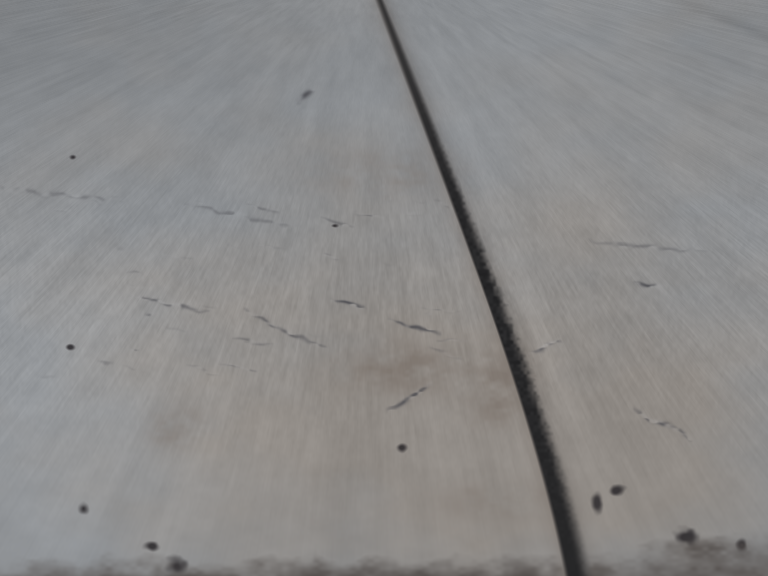
Give the GLSL for this texture, as a WebGL 2 fragment shader.

```glsl
#version 300 es
precision highp float;
uniform vec2 u_resolution;
out vec4 fragColor;

const vec3 COOL_WOOD = vec3(0.56, 0.572, 0.585);
const vec3 WARM_WOOD = vec3(0.56, 0.54, 0.52);
const vec3 STAIN = vec3(0.46, 0.42, 0.39);
const vec3 EDGE_SHADE = vec3(0.31, 0.29, 0.28);
const vec3 SCRATCH = vec3(0.28, 0.28, 0.3);
const vec3 PIT = vec3(0.17, 0.16, 0.17);
const vec3 GAP = vec3(0.145, 0.145, 0.15);
const vec2 VANISHING = vec2(0.645, 1.1);
const float GRAIN = 0.05;
const float FOCUS_HEIGHT = 0.46;
const int FINE_SCRATCHES = 44;

// Long scratches: start xy, end xy
const vec4 SCRATCHES[12] = vec4[12](
  vec4(0.321, 0.644, 0.512, 0.608), vec4(0.226, 0.488, 0.361, 0.458),
  vec4(0.576, 0.479, 0.634, 0.462), vec4(0.677, 0.444, 0.764, 0.424),
  vec4(0.425, 0.462, 0.547, 0.401), vec4(0.674, 0.286, 0.750, 0.332),
  vec4(0.920, 0.385, 0.972, 0.408), vec4(1.102, 0.505, 1.149, 0.502),
  vec4(1.102, 0.288, 1.198, 0.240), vec4(0.000, 0.672, 0.210, 0.653),
  vec4(0.520, 0.823, 0.543, 0.844), vec4(1.024, 0.582, 1.224, 0.563));

// Pits: centre xy, radii xy
const vec4 PITS[11] = vec4[11](
  vec4(0.122, 0.397, 0.010, 0.006), vec4(0.697, 0.223, 0.011, 0.008),
  vec4(0.581, 0.608, 0.007, 0.004), vec4(0.145, 0.117, 0.009, 0.012),
  vec4(0.264, 0.052, 0.015, 0.009), vec4(0.306, 0.017, 0.021, 0.018),
  vec4(1.037, 0.128, 0.010, 0.022), vec4(1.071, 0.149, 0.016, 0.011),
  vec4(1.191, 0.068, 0.025, 0.017), vec4(1.288, 0.053, 0.010, 0.014),
  vec4(0.127, 0.727, 0.007, 0.005));

float hash(vec2 p) { return fract(sin(dot(p, vec2(127.1, 311.7))) * 43758.55); }

float noise(vec2 p) {
  vec2 i = floor(p), f = fract(p);
  f = f * f * (3.0 - 2.0 * f);
  return mix(mix(hash(i), hash(i + vec2(1, 0)), f.x),
             mix(hash(i + vec2(0, 1)), hash(i + vec2(1, 1)), f.x), f.y);
}

float fbm(vec2 p) { return 0.55 * noise(p) + 0.3 * noise(p * 2.1 + 7.3) + 0.15 * noise(p * 4.3 + 3.1); }

float blob(vec2 p, vec2 centre, vec2 radius) {
  vec2 q = (p - centre) / radius;
  return exp(-dot(q, q));
}

// Soft stroke fading toward both ends
float stroke(vec2 p, vec2 a, vec2 ab, float width) {
  float t = clamp(dot(p - a, ab) / dot(ab, ab), 0.0, 1.0);
  float d = length(p - a - ab * t) / width;
  return exp(-d * d) * (0.3 + 0.7 * sin(3.1416 * t));
}

void main() {
  vec2 p = gl_FragCoord.xy / u_resolution.y;
  float down = 1.0 - p.y, blur = abs(p.y - FOCUS_HEIGHT);
  float focus = exp(-blur * blur * 11.0);

  // Gap line between the planks
  float halfWidth = 0.005 + 0.015 * pow(down, 0.8);
  float d = p.x - (0.66 + 0.39 * down - 0.046 * pow(down, 4.0));
  float rightPlank = smoothstep(-0.005, 0.005, d);

  // Warm foreground, cool distance, dim far corners
  float cloud = fbm(p * vec2(5.0, 8.0));
  float warmth = 1.1 * blob(p, vec2(0.72, 0.28), vec2(0.5, 0.38)) + 0.8 * (cloud - 0.5)
               + 0.4 * blob(p, vec2(1.15, 0.2), vec2(0.35, 0.4));
  vec3 col = mix(COOL_WOOD, WARM_WOOD, clamp(warmth, 0.0, 1.0));
  col -= 0.07 * blob(p, vec2(0.0, 1.05), vec2(0.6, 0.3)) + 0.04 * blob(p, vec2(1.35, 1.0), vec2(0.3, 0.25));
  col += 0.03 * blob(p, vec2(0.12, 0.3), vec2(0.35, 0.28)) + 0.03 * (cloud - 0.5);

  // Perspective grain and small blotches
  float depth = 1.0 / (VANISHING.y - p.y);
  float across = (p.x - VANISHING.x) * depth + 3.0 * rightPlank;
  float broad = fbm(vec2(across * 14.0, depth * 1.2)) - 0.5;
  float fine = fbm(vec2(across * 120.0, depth * 12.0)) - 0.5;
  float speck = noise(p * vec2(230.0, 120.0)) - 0.5;
  float mottle = fbm(p * vec2(22.0, 34.0)) - 0.5;
  col += GRAIN * (broad + fine * (0.2 + focus) + 0.45 * speck * focus + 0.6 * mottle);

  // Brown stains
  float stain = blob(p, vec2(0.71, 0.36), vec2(0.11, 0.04)) + blob(p, vec2(0.86, 0.32), vec2(0.05, 0.06))
              + 0.8 * blob(p, vec2(0.31, 0.26), vec2(0.05, 0.035))
              + 0.6 * blob(p, vec2(0.67, 0.7), vec2(0.12, 0.04))
              + 0.7 * blob(p, vec2(0.87, 0.13), vec2(0.1, 0.03));
  col = mix(col, STAIN, clamp(stain * (0.4 + 1.6 * mottle), 0.0, 0.6));

  // Broken, wavering scratches
  float worn = smoothstep(0.22, 0.75, noise(p * vec2(75.0, 130.0)));
  vec2 bent = p + vec2(0.0, 0.009) * (noise(p * 55.0) - 0.5);
  float marks = 0.0;
  for (int i = 0; i < 12; i++) {
    vec4 s = SCRATCHES[i];
    float strength = mix(0.8, 0.35, smoothstep(0.08, 0.2, length(s.zw - s.xy)));
    marks = max(marks, strength * stroke(bent, s.xy, s.zw - s.xy, 0.0032 + 0.004 * blur));
  }
  for (int i = 0; i < FINE_SCRATCHES; i++) {
    float k = float(i);
    vec2 a = vec2(0.02 + 0.84 * hash(vec2(k, 1.0)), 0.34 + 0.34 * hash(vec2(k, 2.0)));
    float reach = 0.012 + 0.06 * hash(vec2(k, 3.0));
    vec2 ab = reach * vec2(1.0, -0.05 - 0.35 * hash(vec2(k, 4.0)));
    marks = max(marks, 0.38 * hash(vec2(k, 5.0)) * stroke(bent, a, ab, 0.0028));
  }
  col = mix(col, SCRATCH, marks * (0.2 + 0.8 * worn));
  col += 0.1 * marks * (1.0 - worn);

  // Worm pits
  for (int i = 0; i < 11; i++) {
    float r = length((p - PITS[i].xy) / PITS[i].zw) + 0.5 * (noise(p * 90.0) - 0.5);
    col = mix(col, PIT, 0.88 * (1.0 - smoothstep(0.15, 1.2, r)));
  }

  // Rounded front edges and the far seam
  float frontY = mix(0.012, 0.025 + 0.13 * (p.x - 1.03), rightPlank) + 0.045 * mottle;
  float front = 1.0 - smoothstep(frontY - 0.025, frontY + 0.022, p.y);
  col = mix(col, EDGE_SHADE, front * mix(0.9, 0.55 + mottle, rightPlank) * smoothstep(-0.5, 0.35, p.x));
  float seam = p.y - 1.0 + 0.43 * (p.x - 1.18);
  col -= 0.035 * exp(-seam * seam * 9000.0) * smoothstep(1.1, 1.25, p.x);

  // Crisp left lip, long grainy shadow on the right
  float soft = 1.0 / u_resolution.y + 0.001 + 0.006 * blur;
  float grit = noise(p * 170.0) - 0.5;
  float lip = smoothstep(-halfWidth - soft, -halfWidth + soft, d);
  float shade = 1.0 - smoothstep(-0.1, 1.5, d / halfWidth + 0.55 * grit * focus);
  float halo = lip * exp(-max(d, 0.0) / (0.5 * halfWidth + 0.007));
  col = mix(col, STAIN, 0.4 * exp(-abs(d + halfWidth) / 0.014));
  col += 0.025 * blob(vec2(d, p.y), vec2(0.06, 0.4), vec2(0.03, 0.4));
  col = mix(col, EDGE_SHADE, halo * (0.6 + 0.5 * grit * focus));
  col = mix(col, GAP + 0.06 * grit * focus, lip * shade * mix(0.97, 0.75, smoothstep(0.6, 1.0, p.y)));

  fragColor = vec4(clamp(col, 0.0, 1.0), 1.0);
}
```
